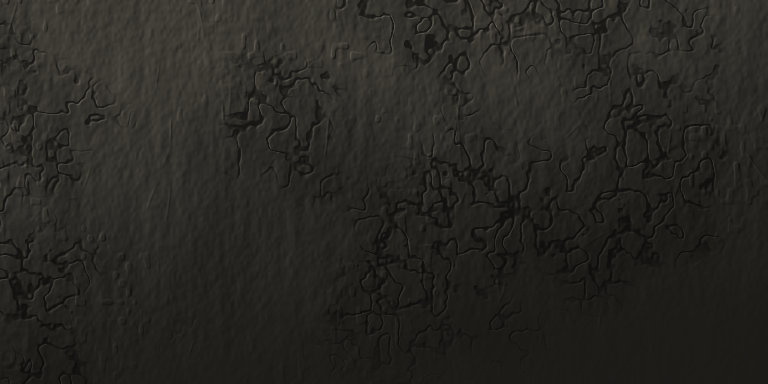
Give the GLSL for this texture, as a Shadertoy shader.

```glsl
// Dark trowelled plaster: a height field of fine grain, pimples, cracked patches
// and thin scratches is lit from the upper left by a directional difference.
// A broad falloff dims the wall toward the lower right corner.

const vec3  TINT = vec3(1.0, 0.955, 0.855);   // warm grey
const float DARK_LEVEL = 0.112;
const float BRIGHT_LEVEL = 0.240;
const vec2  LIGHT_DIR = vec2(-0.83, 0.56);
const float LIGHT_STEP = 0.004;
const float RELIEF_GAIN = 1.15;
const float CRACK_SHADE = 0.36;
const float MOTTLE = 0.34;
const int   SCRATCHES = 44;
const float SCRATCH_WIDTH = 0.0028;

float hash(vec2 p) {
    vec3 q = fract(vec3(p.xyx) * 0.1031);
    q += dot(q, q.yzx + 33.33);
    return fract((q.x + q.y) * q.z);
}

float noise(vec2 p) {
    vec2 cell = floor(p), f = fract(p);
    f = f * f * (3.0 - 2.0 * f);
    float low = mix(hash(cell), hash(cell + vec2(1, 0)), f.x);
    float high = mix(hash(cell + vec2(0, 1)), hash(cell + vec2(1, 1)), f.x);
    return mix(low, high, f.y);
}

float fbm(vec2 p) {
    float sum = 0.0, amp = 0.53;
    for (int i = 0; i < 4; i++) {
        sum += amp * noise(p);
        p = mat2(1.6, 1.2, -1.2, 1.6) * p + 17.3;
        amp *= 0.5;
    }
    return sum;
}

// Where the skin of the plaster is broken, mostly in the upper middle
float patchMask(vec2 p) {
    vec2 c = (p - vec2(0.95, 0.68)) / vec2(0.85, 0.36);
    return smoothstep(0.52, 0.68, fbm(p * 3.1 + 4.7) + 0.09 * exp(-dot(c, c)));
}

// Irregular crevices along the mid level of a warped noise
float cracks(vec2 p) {
    vec2 warp = vec2(noise(p * 19.0), noise(p * 19.0 + 51.0)) - 0.5;
    float n = noise((p + 0.045 * warp) * vec2(29.0, 25.0) + 9.0);
    n += 0.25 * (noise(p * 75.0) - 0.5);
    return smoothstep(0.13, 0.02, abs(n - 0.5));
}

// Thin strokes, most nearly upright and some slanted
float scratches(vec2 p) {
    float sum = 0.0;
    p.x += 0.010 * (noise(p * 13.0) - 0.5);
    for (int i = 0; i < SCRATCHES; i++) {
        float id = float(i);
        vec2 mid = vec2(2.0 * hash(vec2(id, 3.0)), 0.1 + 0.95 * hash(vec2(id, 7.0)));
        float spread = i % 4 == 0 ? 1.9 : 0.5;
        float lean = spread * (hash(vec2(id, 13.0)) - 0.5) - 0.08;
        float halfLength = mix(0.025, 0.14, pow(hash(vec2(id, 19.0)), 2.0));
        vec2 along = vec2(-sin(lean), cos(lean));
        vec2 q = p - mid;
        float t = dot(q, along);
        float d = dot(q, vec2(along.y, -along.x)) / SCRATCH_WIDTH;
        float taper = smoothstep(halfLength, halfLength * 0.5, abs(t));
        sum += taper * exp(-d * d) * mix(0.10, 0.38, hash(vec2(id, 29.0)));
    }
    return sum * smoothstep(0.2, 0.6, noise(p * 24.0 + 80.0));
}

float height(vec2 p, float broken) {
    float grain = 0.42 * noise(p * vec2(72.0, 44.0));
    grain += 0.24 * noise(p * vec2(125.0, 88.0) + 31.0);
    float streaks = 0.55 * noise(p * vec2(38.0, 9.0) + 12.0);
    float rough = smoothstep(0.42, 0.62, fbm(p * 3.7 + 23.0));
    float pimples = smoothstep(0.6, 0.88, noise(p * vec2(60.0, 42.0) + 63.0));
    return grain + streaks + 0.5 * rough * pimples
         - 0.52 * broken * cracks(p) + scratches(p);
}

void mainImage(out vec4 fragColor, in vec2 fragCoord) {
    vec2 p = fragCoord / iResolution.y;
    vec2 uv = fragCoord / iResolution.xy;

    // Broad illumination, strongest at the upper left
    float glow = max(0.8 * uv.y + 0.32 * (1.0 - uv.x) - 0.05, 0.0);
    float base = mix(DARK_LEVEL, BRIGHT_LEVEL, smoothstep(0.0, 1.0, pow(glow, 1.2)));
    float strength = mix(0.12, 1.0, smoothstep(0.0, 0.45, glow));

    // Relief from the height change toward the light
    float broken = patchMask(p);
    float relief = height(p, broken) - height(p + LIGHT_STEP * LIGHT_DIR, broken);

    // Cloudy trowel marks and shaded crevices
    float mottle = MOTTLE * (fbm(p * vec2(7.0, 3.5) + 41.0) - 0.5);
    float shade = broken * (CRACK_SHADE * cracks(p) + 0.12);
    float tone = 1.0 + strength * (RELIEF_GAIN * relief + mottle - shade);

    fragColor = vec4(TINT * base * clamp(tone, 0.45, 1.9), 1.0);
}
```
